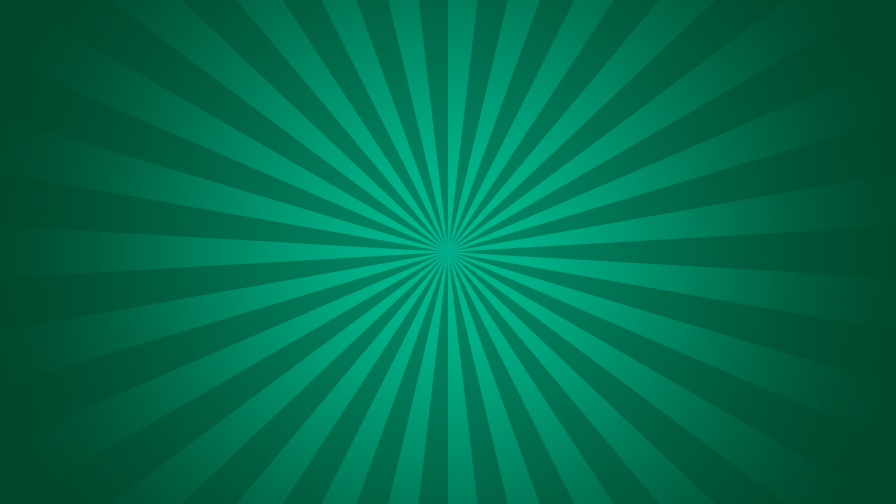
A Shadertoy shader for this background:

```glsl
// A green sunburst: alternating rays from the centre, fading into a dark border.

const float TAU = 6.2831853;
const float RAY_COUNT = 27.0;      // odd, so each light ray faces a dark one
const float FADE_RADIUS = 0.98;    // in canvas heights
const float GLOW_RADIUS = 0.035;
const float GLOW_STRENGTH = 0.6;

const vec3 BORDER_GREEN = vec3(0.0, 0.28, 0.17);
const vec3 DARK_RAY = vec3(0.0, 0.52, 0.385);
const vec3 LIGHT_RAY = vec3(0.0, 0.72, 0.555);
const vec3 CORE_GLOW = vec3(0.0, 0.72, 0.60);

// Coverage of the light rays; a dark ray is centred on angle zero.
float rayMask(vec2 p, float pixel) {
    float radius = length(p);
    float angle = atan(p.y, p.x + 1e-6);
    float fromRayCentre = abs(fract(angle * RAY_COUNT / TAU) - 0.5);
    float edgeDistance = (0.25 - fromRayCentre) * TAU / RAY_COUNT * radius;
    return smoothstep(-0.7 * pixel, 0.7 * pixel, edgeDistance);
}

void mainImage(out vec4 fragColor, in vec2 fragCoord) {
    // Centred coordinates, one unit per canvas height
    vec2 p = (fragCoord - 0.5 * iResolution.xy) / iResolution.y;
    float radius = length(p);

    // Rays
    vec3 color = mix(DARK_RAY, LIGHT_RAY, rayMask(p, 1.0 / iResolution.y));

    // Radial fade to the border
    float light = 1.0 - smoothstep(0.0, FADE_RADIUS, radius);
    color = mix(BORDER_GREEN, color, light);

    // Small glow where the rays meet
    float glow = GLOW_STRENGTH * exp(-pow(radius / GLOW_RADIUS, 2.0));
    color = mix(color, CORE_GLOW, glow);

    fragColor = vec4(color, 1.0);
}
```
